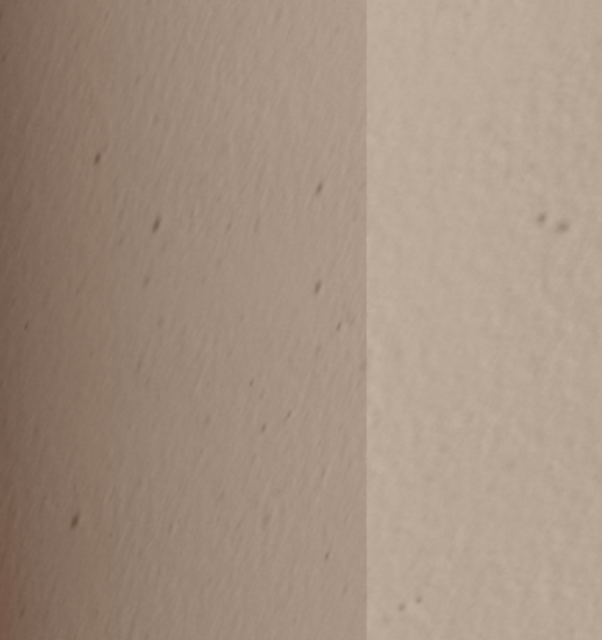
Write a Shadertoy shader that draws this texture.

```glsl
const float EDGE_X = 0.609;          // corner between the two walls
const float EDGE_SOFTNESS = 0.0022;
const float EDGE_WOBBLE = 0.0012;
const vec3 SHADE_DARK = vec3(0.457, 0.368, 0.308);
const vec3 SHADE_LIGHT = vec3(0.708, 0.636, 0.570);
const vec3 LIT_WALL = vec3(0.722, 0.655, 0.590);
const vec3 RED_BOUNCE = vec3(0.018, -0.008, -0.006);
const float SHADE_FALLOFF = 1.9;
const float SHADE_SLANT = 0.38;      // sideways lean of the plaster strokes
const float LIT_SLANT = 0.75;
const float SHADE_RELIEF = 0.046;
const float LIT_RELIEF = 0.050;
const float GRAIN = 0.014;
const float PIT_DEPTH = 0.125;
const float SPECK_DEPTH = 0.042;
const float SPECK_CELLS = 26.0;
const float SPECK_CHANCE = 0.30;

// Large pits: position in canvas fractions, then length
const int PIT_COUNT = 15;
const vec3 PITS[PIT_COUNT] = vec3[](
    vec3(0.900, 0.659, 0.011), vec3(0.934, 0.645, 0.014),
    vec3(0.696, 0.062, 0.007), vec3(0.667, 0.051, 0.008),
    vec3(0.162, 0.752, 0.012), vec3(0.260, 0.648, 0.014),
    vec3(0.531, 0.706, 0.012), vec3(0.528, 0.551, 0.013),
    vec3(0.044, 0.491, 0.007), vec3(0.563, 0.490, 0.009),
    vec3(0.418, 0.402, 0.008), vec3(0.438, 0.331, 0.010),
    vec3(0.480, 0.352, 0.008), vec3(0.125, 0.186, 0.014),
    vec3(0.543, 0.131, 0.008));

float hash(vec2 p) {
    vec3 q = fract(vec3(p.xyx) * 0.1031);
    q += dot(q, q.yzx + 33.33);
    return fract((q.x + q.y) * q.z);
}

float noise(vec2 p) {
    vec2 cell = floor(p), f = fract(p);
    f = f * f * (3.0 - 2.0 * f);
    return mix(mix(hash(cell), hash(cell + vec2(1, 0)), f.x),
               mix(hash(cell + vec2(0, 1)), hash(cell + vec2(1, 1)), f.x), f.y);
}

float fbm(vec2 p) {
    float sum = 0.0, weight = 0.5;
    for (int i = 0; i < 4; i++) {
        sum += weight * noise(p);
        p = mat2(1.6, 1.2, -1.2, 1.6) * p + 7.3;
        weight *= 0.5;
    }
    return sum;
}

// Undo the lean so that strokes run upright
vec2 straighten(vec2 p, float slant) {
    return vec2(p.x - slant * p.y, p.y + slant * p.x) / sqrt(1.0 + slant * slant);
}

// Relief lit from the side: height difference along the light
float emboss(vec2 p, vec2 light) {
    return fbm(p + light) - fbm(p - light);
}

// Dark hollow with a faint bright rim on its right side
float pit(vec2 d, float size, float slant, float thinness) {
    vec2 q = straighten(d, slant) / (size * vec2(thinness, 1.0));
    vec2 rim = q - vec2(1.7, 0.4);
    return exp(-1.4 * dot(q, q)) - 0.18 * exp(-1.1 * dot(rim, rim));
}

float largePits(vec2 p, float aspect, float slant, float thinness) {
    float sum = 0.0;
    for (int i = 0; i < PIT_COUNT; i++) {
        vec2 d = p - PITS[i].xy * vec2(aspect, 1.0);
        sum += pit(d, PITS[i].z, slant, thinness) * smoothstep(0.0, 0.013, PITS[i].z);
    }
    return sum;
}

float scatteredSpecks(vec2 p, float slant, float thinness) {
    vec2 home = floor(p * SPECK_CELLS);
    float sum = 0.0;
    for (int y = -1; y <= 1; y++)
        for (int x = -1; x <= 1; x++) {
            vec2 cell = home + vec2(x, y);
            vec2 spot = (cell + vec2(hash(cell + 11.0), hash(cell + 37.0))) / SPECK_CELLS;
            float size = mix(0.006, 0.014, hash(cell + 71.0));
            float strength = step(hash(cell + 53.0), SPECK_CHANCE) * hash(cell + 91.0);
            sum += strength * pit(p - spot, size, slant, thinness);
        }
    return sum;
}

void mainImage(out vec4 fragColor, in vec2 fragCoord) {
    vec2 uv = fragCoord / iResolution.xy;
    float aspect = iResolution.x / iResolution.y;
    vec2 p = vec2(uv.x * aspect, uv.y);

    // Wall mask with a slightly rough corner
    float corner = EDGE_X + EDGE_WOBBLE * (noise(vec2(3.0, p.y * 110.0)) - 0.5);
    float lit = smoothstep(-EDGE_SOFTNESS, EDGE_SOFTNESS, uv.x - corner);
    float slant = mix(SHADE_SLANT, LIT_SLANT, lit);
    float thinness = mix(0.42, 0.8, lit);

    // Broad light on each wall
    float rise = 1.0 - exp(-SHADE_FALLOFF * uv.x / EDGE_X);
    vec3 shade = mix(SHADE_DARK, SHADE_LIGHT, rise) + 0.025 * (uv.y - 0.5);
    shade += RED_BOUNCE * exp(-uv.x * 30.0) * smoothstep(0.35, 0.0, uv.y);
    vec3 bright = LIT_WALL + 0.018 * (uv.y - 0.5);
    bright += 0.012 * exp(-(uv.x - EDGE_X) * 14.0) - 0.015 * smoothstep(0.8, 1.0, uv.x) * uv.y;

    // Brushed strokes on the left, lumpy plaster on the right
    vec2 strokes = straighten(p, SHADE_SLANT) * vec2(110.0, 38.0);
    vec2 lumps = straighten(p, LIT_SLANT) * vec2(62.0, 48.0);
    shade += SHADE_RELIEF * emboss(strokes, vec2(0.28, 0.10)) * mix(0.5, 1.3, noise(p * 9.0));
    bright += LIT_RELIEF * emboss(lumps, vec2(0.16, 0.26)) * mix(0.5, 1.4, noise(p * 9.0));

    vec3 color = mix(shade, bright, lit);
    color += GRAIN * (noise(p * 230.0) - 0.5) + 0.012 * (fbm(p * 7.0) - 0.47);
    color -= PIT_DEPTH * largePits(p, aspect, slant, thinness);
    color -= SPECK_DEPTH * mix(1.0, 0.7, lit) * scatteredSpecks(p, slant, thinness);
    fragColor = vec4(clamp(color, 0.0, 1.0), 1.0);
}
```
